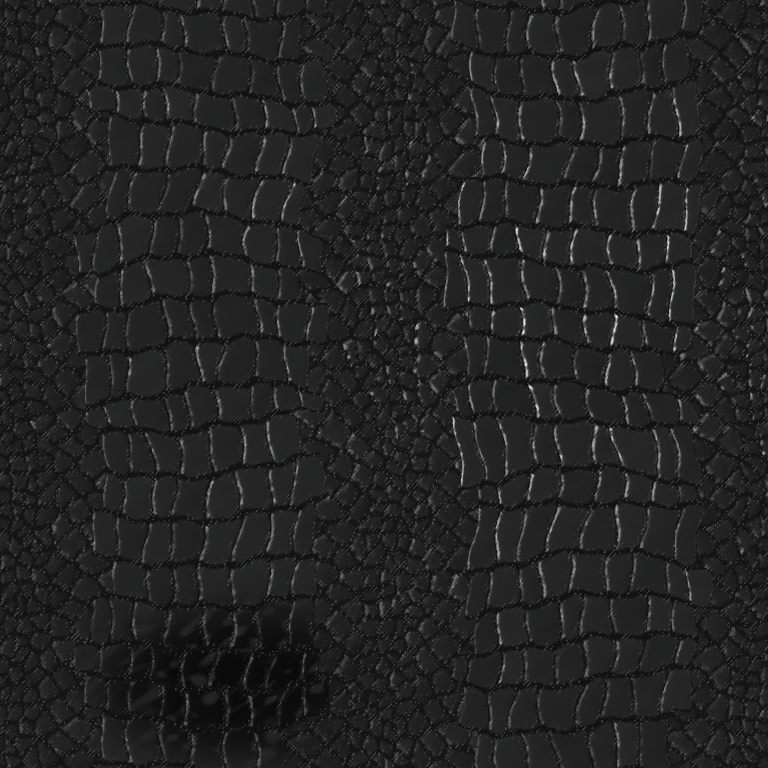
A Shadertoy shader for this texture:

```glsl
// Black embossed crocodile leather: two belly bands of large scales laid in
// wavy rows, with flanks of small cellular scales between them. Dark grooves
// part the scales and broken glints run along their left rims.

#define BAND_PERIOD 0.49
#define FLANK_X 0.02
#define ROW_HEIGHT 0.055
#define SCALE_WIDTH 0.041
#define FLANK_SIZE vec2(0.0175, 0.0215)
#define BELLY_COUNT 3.9
#define GROOVE_WIDTH 0.0046
#define GLINT_WIDTH 0.0019
#define GLINT_GAIN 0.64
#define LEATHER vec3(0.137, 0.138, 0.141)
#define GROOVE vec3(0.062, 0.062, 0.064)

float hash(vec2 p) {
    vec3 q = fract(vec3(p.xyx) * 0.1031);
    q += dot(q, q.yzx + 33.33);
    return fract((q.x + q.y) * q.z);
}

// Layered sines, about 0 to 1
float ripple(vec2 p) {
    float a = sin(p.x + 1.9 * sin(p.y * 0.73 + 1.0)) * sin(p.y + 1.7 * sin(p.x * 0.61));
    float b = sin(p.x * 1.63 - p.y * 1.21 + 2.1 * sin(p.y * 0.47 - p.x * 0.31));
    return 0.5 + 0.28 * a + 0.22 * b;
}

float smoothMin(float a, float b, float k) {
    float h = max(k - abs(a - b), 0.0) / k;
    return min(a, b) - h * h * k * 0.25;
}

float rowShift(float row, float band, float bend) {
    return (hash(vec2(row + 71.0, band + 5.0)) - 0.5) * (0.12 + 0.75 * bend);
}

float columnShift(vec2 cell, float along) {
    float slant = hash(cell + 31.0) - 0.5;
    return (hash(cell + 90.0) - 0.5) * 0.42 + slant * 0.35 * along
         + 0.07 * sin(along * 5.0 + slant * 12.0);
}

// Scale data: x edge distance, y left (+) or right (-) facing, z id, w is belly
vec4 bellyScale(vec2 p) {
    float band = floor((p.x - FLANK_X) / BAND_PERIOD);
    float x = p.x - FLANK_X - (band + 0.5) * BAND_PERIOD;
    float bend = min(x * x / 0.03, 1.3);

    float v = p.y / ROW_HEIGHT + 0.2 * sin(x * 13.0 + band * 2.3 + p.y * 7.0)
            + 0.06 * sin(x * 61.0 + p.y * 23.0) + 0.03 * sin(x * 147.0 + p.y * 50.0);
    float row = floor(v);
    if (v < row + rowShift(row, band, bend)) row -= 1.0;
    else if (v > row + 1.0 + rowShift(row + 1.0, band, bend)) row += 1.0;
    float below = v - row - rowShift(row, band, bend);
    float above = row + 1.0 + rowShift(row + 1.0, band, bend) - v;

    float rowKey = row + band * 40.0 + 200.0;
    float offset = hash(vec2(rowKey, 3.0));
    float u = x * (1.0 + 6.0 * x * x) / SCALE_WIDTH + offset;
    float column = floor(u);
    float along = below - 0.5;
    if (u < column + columnShift(vec2(column + 20.0, rowKey), along)) column -= 1.0;
    else if (u > column + 1.0 + columnShift(vec2(column + 21.0, rowKey), along)) column += 1.0;
    float left = u - column - columnShift(vec2(column + 20.0, rowKey), along);
    float right = column + 1.0 + columnShift(vec2(column + 21.0, rowKey), along) - u;

    float dx = min(left, right) * SCALE_WIDTH;
    float dy = min(below, above) * ROW_HEIGHT;
    float facing = (left < right ? 1.0 : -1.0) * smoothstep(-0.001, 0.004, dy - dx);
    float reach = BELLY_COUNT + 1.3 * (hash(vec2(rowKey, 8.0)) - 0.5);
    float inside = step(abs(column + 0.5 - offset), reach);
    return vec4(smoothMin(dx, dy, 0.009), facing, hash(vec2(column + 50.0, rowKey)), inside);
}

// Every other seed is left out near the belly, so the scales grow there
bool seedMissing(vec2 cell) {
    return abs(cell.x + 0.5) > 2.0 && mod(cell.x + cell.y, 2.0) > 0.5;
}

vec2 seedPoint(vec2 cell, float band) {
    vec2 key = cell + vec2(40.0 + band * 30.0, 60.0);
    return cell + 0.5 + 0.72 * (vec2(hash(key), hash(key + 177.0)) - 0.5);
}

vec4 flankScale(vec2 p) {
    float band = floor((p.x - FLANK_X) / BAND_PERIOD + 0.5);
    float x = p.x - FLANK_X - band * BAND_PERIOD;
    vec2 q = vec2(x - 1.8 * x * abs(x), p.y + 0.004 * sin(x * 70.0 + p.y * 20.0)) / FLANK_SIZE;
    vec2 home = floor(q), nearest = vec2(0.0), nearCell = home;
    float best = 1e3;
    for (int k = 0; k < 25; k++) {
        vec2 cell = home + vec2(k % 5 - 2, k / 5 - 2);
        if (seedMissing(cell)) continue;
        vec2 r = seedPoint(cell, band) - q;
        if (dot(r, r) < best) { best = dot(r, r); nearest = r; nearCell = cell; }
    }
    float edge = 1e3, rounded = 2.0, facing = 0.0;
    for (int k = 0; k < 25; k++) {
        vec2 cell = home + vec2(k % 5 - 2, k / 5 - 2);
        if (seedMissing(cell) || cell == nearCell) continue;
        vec2 r = seedPoint(cell, band) - q;
        vec2 n = normalize(r - nearest);
        float d = dot(0.5 * (r + nearest), n);
        if (d < edge) { edge = d; facing = -n.x; }
        rounded = smoothMin(rounded, d, 0.16);
    }
    return vec4(rounded * FLANK_SIZE.x, facing, hash(nearCell + 300.0 + band * 30.0), 0.0);
}

void mainImage(out vec4 fragColor, in vec2 fragCoord) {
    vec2 p = fragCoord / iResolution.xy;
    vec2 w = p + vec2(0.010 * sin(p.y * 11.0 + 1.0) + 0.004 * sin(p.y * 29.0), 0.0);
    vec4 scale = bellyScale(w);
    if (scale.w < 0.5) scale = flankScale(w);
    float belly = scale.w, id = scale.z;
    float d = scale.x + 0.0016 * (ripple(p * 420.0) - 0.5);

    // Scale faces, with a glossy dark patch at the lower left
    float tone = 0.94 + 0.14 * (id - 0.5) + 0.08 * belly + 0.08 * (ripple(p * vec2(40.0, 75.0)) - 0.5);
    vec2 patchPos = (p - vec2(0.31, 0.11)) / vec2(0.18, 0.10);
    float gloss = exp(-pow(dot(patchPos, patchPos), 2.0)) * (0.4 + 0.6 * belly);
    vec3 color = LEATHER * tone * (1.0 - 0.68 * gloss);
    color += 0.09 * gloss * smoothstep(0.55, 0.9, ripple(p * vec2(85.0, 120.0) + id * 9.0));
    color += 0.025 * scale.y * exp(-d / 0.006);

    // Grooves with fine beads
    float groove = 1.0 - smoothstep(0.0008, GROOVE_WIDTH, d);
    color = mix(color, GROOVE, groove * mix(0.75, 0.9, belly));
    float bead = smoothstep(0.66, 0.9, ripple(p * 560.0 + id * 3.0));
    color += bead * 0.17 * exp(-d * d / 0.00003);

    // Glints on upright rims, strongest at the right of the middle
    vec2 lampPos = (p - vec2(0.72, 0.60)) / vec2(0.42, 0.33);
    float lamp = 0.42 + 0.62 * exp(-dot(lampPos, lampPos));
    float side = scale.y > 0.0 ? scale.y * scale.y : 0.16 * scale.y * scale.y;
    float broken = smoothstep(0.25, 0.7, ripple(p * vec2(150.0, 210.0) + id * 20.0));
    float rim = (d - 0.0022) / GLINT_WIDTH;
    float glint = exp(-rim * rim) * side * mix(broken, 1.0, 0.35 * belly);
    glint *= lamp * mix(0.25 + 0.7 * id * id, 0.5 + 0.75 * id, belly);
    color += GLINT_GAIN * glint * vec3(0.99, 0.99, 1.0);

    fragColor = vec4(color, 1.0);
}
```
